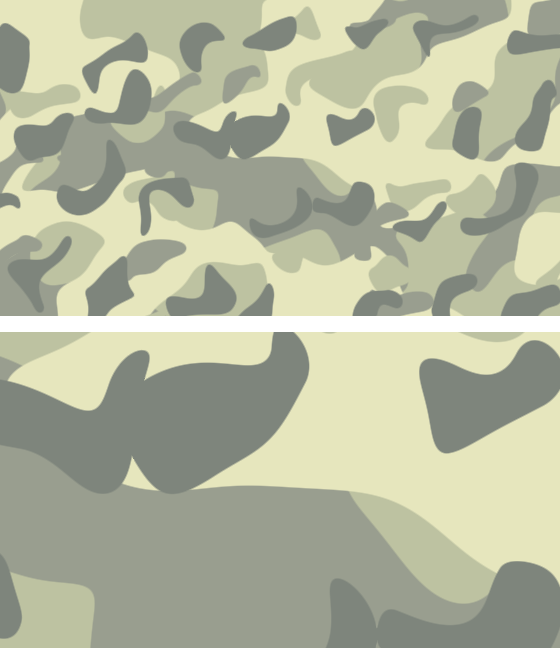
Top, the full canvas; bottom, a detail of the centre.
This pattern is drawn by a Shadertoy shader. Its source:

```glsl
// Woodland camouflage: slanted smooth patches in four muted greens

// Three random values in 0..1 per lattice point
vec3 hash3(vec2 p) {
    vec3 h = fract(p.xyx * vec3(0.1031, 0.1030, 0.0973));
    h += dot(h, h.yxz + 33.33);
    return fract((h.xxy + h.yzz) * h.zyx);
}

mat2 rotation(float a) {
    return mat2(cos(a), -sin(a), sin(a), cos(a));
}

// Sum of random plane waves: a smooth field with zero mean and unit variance
float waveField(vec2 p, float seed) {
    float sum = 0.0;
    for (int i = 0; i < 12; i++) {
        vec3 h = hash3(vec2(float(i) + 3.0, seed));
        float a = 2.4 * float(i) + h.x;
        sum += cos(dot(p, vec2(cos(a), sin(a))) * mix(9.0, 19.0, h.y) + 6.2832 * h.z);
    }
    return sum / sqrt(6.0);
}

// Field stretched along the rising diagonal
float slantedField(vec2 p, float seed) {
    return waveField(rotation(0.45) * p * vec2(0.75, 1.25), seed);
}

// Distance to scattered, bent, pinched capsules; chance is the share of cells filled
float blobs(vec2 p, float cellSize, float chance, float seed) {
    p /= cellSize;
    float d = 0.05;
    vec2 cell = floor(p);
    for (int y = -1; y <= 1; y++)
    for (int x = -1; x <= 1; x++) {
        vec2 id = cell + vec2(x, y);
        vec3 place = hash3(id + seed);
        vec3 shape = hash3(id + seed + 57.0);
        if (place.z > chance) continue;
        vec2 q = p - id - 0.5 - 0.6 * (place.xy - 0.5);
        q = rotation(0.55 + 1.3 * (shape.x - 0.5)) * q;
        q.y += 0.09 * sin(7.0 * q.x + 6.2832 * shape.y);
        float halfLength = mix(0.13, 0.33, shape.z);
        float radius = mix(0.095, 0.175, fract(7.0 * shape.y));
        radius *= 1.0 + 0.3 * sin(9.0 * q.x + 40.0 * shape.z);
        d = min(d, length(vec2(max(abs(q.x) - halfLength, 0.0), q.y)) - radius);
    }
    return d;
}

// Soft-edged mask of the region where d is negative
float cover(float d) {
    return clamp(0.5 - d / max(1.3 * fwidth(d), 1e-4), 0.0, 1.0);
}

void mainImage(out vec4 fragColor, in vec2 fragCoord) {
    const vec3 cream = vec3(0.90, 0.90, 0.74);
    const vec3 sage  = vec3(0.74, 0.76, 0.63);
    const vec3 grey  = vec3(0.60, 0.62, 0.56);
    const vec3 dark  = vec3(0.495, 0.523, 0.488);

    // Wobble the plane so that outlines become irregular
    vec2 p = fragCoord / iResolution.y;
    p += 0.016 * vec2(waveField(p * 2.0, 71.0), waveField(p * 2.0, 83.0));

    // Large patches
    vec3 col = sage;
    col = mix(col, grey, cover(0.19 - slantedField(p, 11.0)));
    col = mix(col, cream, cover(0.02 - slantedField(p, 29.0)));

    // Scattered smaller blobs, darkest on top
    col = mix(col, sage, cover(blobs(p, 0.28, 0.5, 13.0)));
    col = mix(col, grey, cover(blobs(p + 0.13, 0.25, 0.4, 137.0)));
    col = mix(col, dark, cover(blobs(p + 0.07, 0.27, 1.0, 211.0)));

    fragColor = vec4(col, 1.0);
}
```
